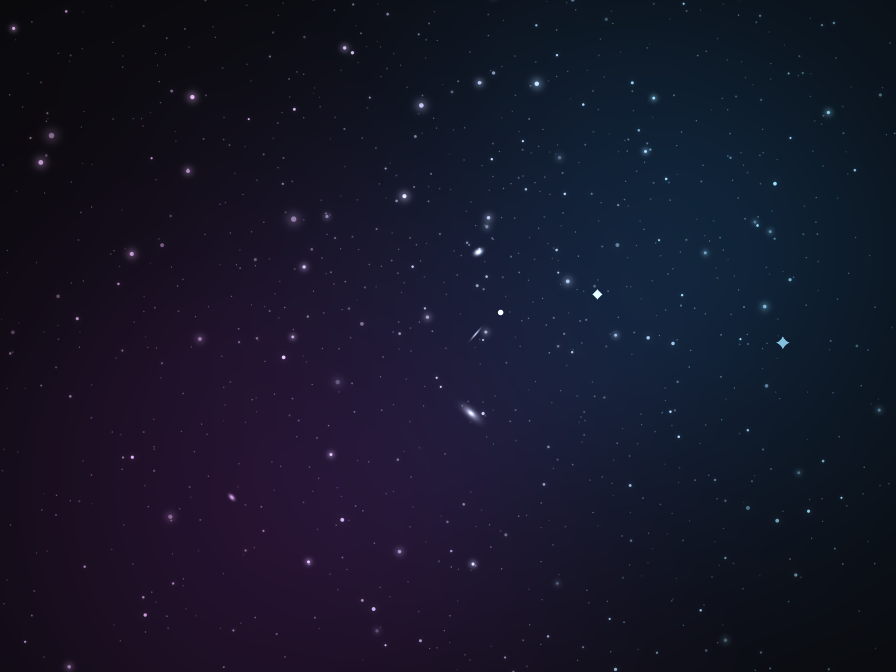
Reproduce this background procedurally as a Shadertoy shader.

```glsl
// Deep-space star field over a violet and blue nebula glow, with small galaxies.

vec3 hash3(vec2 cell) {
    vec3 q = fract(cell.xyx * vec3(0.1031, 0.1030, 0.0973));
    q += dot(q, q.yxz + 33.33);
    return fract((q.xxy + q.yzz) * q.zyx);
}

float glow(vec2 p, vec2 centre, float spread) {
    vec2 d = p - centre;
    return exp(-dot(d, d) / spread);
}

// Soft-edged disc that stays visible below one pixel.
float disc(float dist, float radius) {
    float px = 0.7 / iResolution.y;
    return 1.0 - smoothstep(max(radius - px, 0.0), radius + px, dist);
}

// One star per cell at most; neighbours are searched so halos can overlap.
float starField(vec2 p, float cells, float chance, float radius, float halo) {
    vec2 home = floor(p * cells);
    float light = 0.0;
    for (int j = -1; j <= 1; j++) {
        for (int i = -1; i <= 1; i++) {
            vec2 cell = home + vec2(i, j);
            vec3 rnd = hash3(cell + cells * 3.7);
            vec3 look = hash3(cell + cells * 7.1 + 50.0);
            vec2 centre = (cell + rnd.xy) / cells;
            float density = mix(0.4, 1.0, glow(centre, vec2(0.76, 0.58), 0.22));
            float present = step(rnd.z, chance * density);
            float size = radius * mix(0.6, 1.2, look.x * look.x);
            float dist = length(p - centre);
            float haze = halo * exp(-dist * dist / (size * size * 8.0));
            light += present * mix(0.3, 1.0, look.y) * (disc(dist, size) + haze);
        }
    }
    return light;
}

// Elongated smudge of light, turned by an angle in radians.
float galaxy(vec2 p, vec2 centre, float angle, vec2 size) {
    vec2 d = p - centre;
    vec2 axis = vec2(cos(angle), sin(angle));
    vec2 q = vec2(dot(d, axis), dot(d, vec2(-axis.y, axis.x))) / size;
    return exp(-dot(q, q));
}

// Four-pointed star with a bright centre.
float diamond(vec2 p, vec2 centre, float radius, float bend) {
    vec2 d = abs(p - centre) / radius;
    float edge = pow(pow(d.x, bend) + pow(d.y, bend), 1.0 / bend);
    float soft = 1.0 / (iResolution.y * radius);
    return 1.0 - smoothstep(1.0 - soft, 1.0 + soft, edge);
}

void mainImage(out vec4 fragColor, in vec2 fragCoord) {
    vec2 p = fragCoord / iResolution.y;

    // Nebula: two broad glows fading into near-black corners
    vec3 color = vec3(0.035, 0.036, 0.045);
    color += vec3(0.115, 0.033, 0.140) * glow(p, vec2(0.44, 0.26), 0.21);
    color += vec3(0.020, 0.102, 0.170) * glow(p, vec2(0.99, 0.62), 0.21);
    color *= 1.0 + 0.025 * sin(p.x * 9.0 + 2.0 * sin(p.y * 7.0));

    // Scattered stars: dust, small bright points, and haloed stars
    float stars = 0.38 * starField(p, 45.0, 0.45, 0.0013, 0.0);
    stars += 0.85 * starField(p, 21.0, 0.40, 0.0024, 0.05);
    stars += 0.70 * starField(p, 9.0, 0.65, 0.0034, 0.45);

    // Galaxies: tilted spiral with a core, thin edge-on streak, small ovals
    float features = 0.50 * galaxy(p, vec2(0.701, 0.385), -0.72, vec2(0.015, 0.006));
    features += 0.50 * galaxy(p, vec2(0.701, 0.385), -0.72, vec2(0.006, 0.003));
    features += 0.75 * galaxy(p, vec2(0.708, 0.503), 0.86, vec2(0.009, 0.0013));
    features += 1.20 * galaxy(p, vec2(0.712, 0.625), 0.50, vec2(0.006, 0.004));
    features += 0.80 * galaxy(p, vec2(0.345, 0.260), -0.80, vec2(0.005, 0.003));

    // Bright foreground stars
    features += diamond(p, vec2(0.889, 0.562), 0.0072, 1.0);
    features += 0.70 * diamond(p, vec2(1.165, 0.490), 0.0105, 0.7);
    features += disc(length(p - vec2(0.745, 0.535)), 0.0040);

    // Starlight shifts from pink on the left to cyan on the right
    vec3 tint = mix(vec3(0.92, 0.72, 0.96), vec3(0.62, 0.90, 0.98), smoothstep(0.3, 1.1, p.x));
    tint = mix(tint, vec3(0.95, 0.97, 1.0), 0.8 * glow(p, vec2(0.73, 0.50), 0.09));
    color += tint * (stars + features);

    fragColor = vec4(min(color, 1.0), 1.0);
}
```
